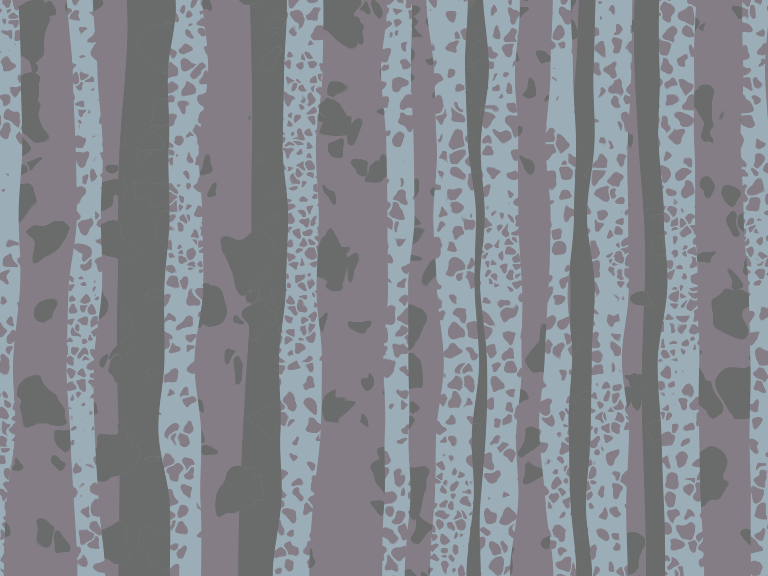
This pattern is drawn by a Shadertoy shader. Its source:

```glsl
// Wavy upright bands, pale ones with mauve flecks, over a mauve ground with dark blotches.

const vec3 MAUVE = vec3(0.518, 0.492, 0.525);
const vec3 DARK  = vec3(0.412, 0.422, 0.417);
const vec3 PALE  = vec3(0.608, 0.682, 0.722);
const vec3 LINE  = vec3(0.475, 0.480, 0.485);

vec3 hash(vec2 p) {
    vec3 q = fract(p.xyx * vec3(0.1031, 0.1030, 0.0973));
    q += dot(q, q.yxz + 33.33);
    return fract((q.xxy + q.yzz) * q.zyx);
}

// Value noise from 0 to 1
float noise(vec2 p) {
    vec2 i = floor(p), f = fract(p);
    f = f * f * (3.0 - 2.0 * f);
    float low = mix(hash(i).x, hash(i + vec2(1, 0)).x, f.x);
    float high = mix(hash(i + vec2(0, 1)).x, hash(i + vec2(1, 1)).x, f.x);
    return mix(low, high, f.y);
}

// Sideways offset of an edge, from -1 to 1
float wobble(float y, float frequency, float seed) {
    return 2.0 * noise(vec2(y * frequency, seed)) - 1.0;
}

vec2 warp(vec2 p, float frequency, float amount) {
    vec2 q = p * frequency;
    return p + amount * (vec2(noise(q), noise(q + 37.0)) - 0.5);
}

float fill(float d, float px) {
    return 1.0 - smoothstep(-px, px, d);
}

// Distance to scattered, turned, lobed ovals kept apart by a gap
float blobs(vec2 p, float cell, vec2 radius, float presence, float gap, float seed) {
    p /= cell;
    vec2 id = floor(p);
    float nearest = 9.0, second = 9.0;
    for (int j = -1; j <= 1; j++)
    for (int i = -1; i <= 1; i++) {
        vec2 c = id + vec2(i, j);
        vec3 h = hash(c + seed), k = hash(c + seed + 71.0);
        if (k.x > presence) continue;
        vec2 q = p - c - 0.5 - 0.7 * (h.xy - 0.5);
        float turn = 2.2 * (h.z - 0.5);
        q = mat2(cos(turn), sin(turn), -sin(turn), cos(turn)) * q;
        float size = mix(0.55, 1.3, k.y);
        float lobes = 1.0 + 0.16 * sin(3.0 * atan(q.y, q.x + 1e-5) + 6.28 * k.z);
        float d = (length(q / (radius * size)) * lobes - 1.0) * radius.x * size;
        second = min(second, max(d, nearest));
        nearest = min(nearest, d);
    }
    return max(nearest, 0.5 * (gap - second + nearest)) * cell;
}

// Distances to the pale bands (x) and to the dark bands beside some of them (y)
vec2 bands(vec2 p) {
    vec2 d = vec2(9.0);
    for (int n = 0; n <= 10; n++) {
        float i = float(n);
        float middle = 0.1328 * i - 0.010
            + 0.163 * exp(-pow(abs(i - 4.0) / 2.1, 2.0))
            + 0.035 * exp(-pow(abs(i - 6.7), 2.0) / 0.8)
            + 0.014 * wobble(p.y, 3.2, 11.0 * i);
        float halfWidth = 0.027 + 0.0055 * sin(2.094 * i + 2.62);
        float left = middle - halfWidth + 0.008 * wobble(p.y, 8.0, 11.0 * i + 3.0);
        float right = middle + halfWidth + 0.008 * wobble(p.y, 8.0, 11.0 * i + 6.0);
        d.x = min(d.x, max(left - p.x, p.x - right));
        if (n % 3 == 0 || n % 6 == 2) {
            float width = mix(0.090, 0.037, smoothstep(1.0, 5.0, i));
            float start = middle - halfWidth - width + 0.006 * wobble(p.y, 4.0, 11.0 * i + 9.0);
            d.y = min(d.y, max(start - p.x, p.x - middle));
        }
    }
    return d;
}

// Large dark patches with loose groups of small ones
float blotches(vec2 p) {
    vec2 q = warp(warp(p, 24.0, 0.030), 60.0, 0.010);
    float large = blobs(q, 0.125, vec2(0.24, 0.32), 0.55, 0.04, 5.0);
    float small = blobs(q, 0.046, vec2(0.25, 0.34), 0.55, 0.06, 140.0);
    float sparse = 1.0 - smoothstep(0.42, 0.60, noise(p * 7.0 + 20.0));
    return min(large, small + 0.02 * sparse);
}

// Flecks that change to a tight mosaic in some places
float flecks(vec2 p) {
    vec2 q = warp(p, 75.0, 0.009);
    float coarse = blobs(q, 0.031, vec2(0.30, 0.42), 0.95, 0.10, 260.0);
    float fine = blobs(q, 0.019, vec2(0.36, 0.42), 1.0, 0.16, 390.0);
    float mosaic = smoothstep(0.62, 0.74, noise(p * vec2(8.0, 7.0) + 50.0));
    return min(coarse + 0.015 * mosaic, fine + 0.015 * (1.0 - mosaic));
}

void mainImage(out vec4 fragColor, in vec2 fragCoord) {
    vec2 p = fragCoord / iResolution.y;
    float px = 0.6 / iResolution.y;
    vec2 band = bands(p);
    float blotch = blotches(p);

    // Ground, dark bands with faint outlines, then pale bands
    vec3 ground = mix(MAUVE, DARK, fill(blotch, px));
    float outline = fill(abs(blotch) - 0.0005, px);
    vec3 darkBand = mix(DARK, LINE, 0.5 * outline);
    vec3 paleBand = mix(PALE, MAUVE, fill(flecks(p), px));
    vec3 color = mix(ground, darkBand, fill(band.y, px));
    color = mix(color, paleBand, fill(band.x, px));
    fragColor = vec4(color, 1.0);
}
```
